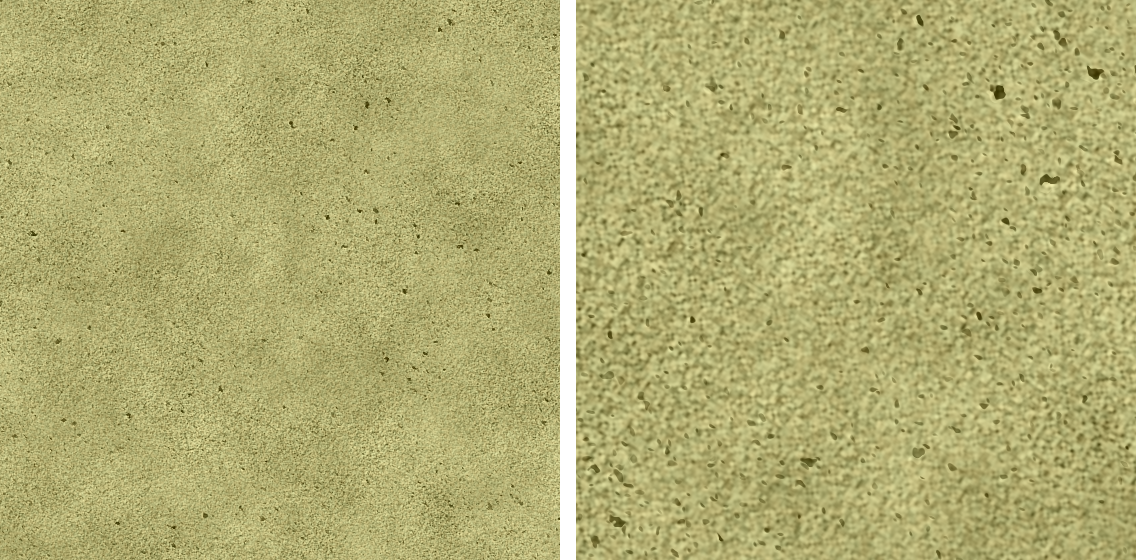
Left: the whole. Right: its middle third, enlarged.
A WebGL 2 fragment shader for this texture:

```glsl
#version 300 es
precision highp float;

uniform vec2 u_resolution;
out vec4 fragColor;

float hash(ivec2 cell, uint seed) {
    uvec2 q = uvec2(cell + 4096) * uvec2(1597334673u, 3812015801u);
    uint h = (q.x ^ q.y ^ (seed * 2654435769u)) * 1597334673u;
    h = (h ^ (h >> 15)) * 2246822519u;
    h ^= h >> 13;
    return float(h >> 8) / 16777216.0;
}

float valueNoise(vec2 p, uint seed) {
    ivec2 i = ivec2(floor(p));
    vec2 f = fract(p);
    f = f * f * (3.0 - 2.0 * f);
    float low = mix(hash(i, seed), hash(i + ivec2(1, 0), seed), f.x);
    float high = mix(hash(i + ivec2(0, 1), seed), hash(i + ivec2(1, 1), seed), f.x);
    return mix(low, high, f.y);
}

// Layered noise centred on zero
float fbm(vec2 p, uint seed) {
    float sum = 0.0, amplitude = 0.5;
    for (uint i = 0u; i < 5u; i++) {
        sum += amplitude * (valueNoise(p, seed + i) - 0.5);
        p = mat2(1.6, 1.2, -1.2, 1.6) * p + 7.3;
        amplitude *= 0.6;
    }
    return sum;
}

// Height of the sandy surface, slightly stretched along a falling diagonal
float sandHeight(vec2 p) {
    vec2 q = mat2(0.85, 0.53, -0.53, 0.85) * p;
    return 0.7 * valueNoise(q * vec2(340.0, 430.0), 11u)
         + 0.3 * valueNoise(q * vec2(160.0, 230.0), 12u);
}

// Scattered pits: x is the dark hollow, y the lit rim beside it
vec2 pits(vec2 p, float cells, float density, float radius, uint seed) {
    vec2 result = vec2(0.0);
    float blur = 0.5 / u_resolution.y + 0.0003;
    vec2 ragged = vec2(valueNoise(p * 300.0, 51u), valueNoise(p * 300.0, 52u)) - 0.5;
    ivec2 home = ivec2(floor(p * cells));
    for (int y = -1; y <= 1; y++) {
        for (int x = -1; x <= 1; x++) {
            ivec2 cell = home + ivec2(x, y);
            vec2 centre = (vec2(cell) + vec2(hash(cell, seed), hash(cell, seed + 1u))) / cells;
            float crowding = clamp(1.0 + 4.5 * fbm(centre * 8.0, 40u), 0.2, 2.2);
            if (hash(cell, seed + 2u) > density * crowding) continue;

            float size = radius * mix(0.55, 1.35, pow(hash(cell, seed + 3u), 2.0));
            float angle = -0.7 + 1.5 * (hash(cell, seed + 4u) - 0.5);
            vec2 axis = vec2(cos(angle), sin(angle));
            vec2 d = p - centre + 1.3 * size * ragged;
            vec2 along = vec2(dot(d, axis), dot(d, vec2(-axis.y, axis.x)));
            float hollow = length(along * vec2(0.75, 1.3)) - size;
            vec2 shifted = along + vec2(0.2, 1.0) * size;
            float rim = length(shifted * vec2(0.8, 1.4)) - size;
            float depth = mix(0.45, 1.0, hash(cell, seed + 5u));
            result.x = max(result.x, depth * (1.0 - smoothstep(-blur, blur, hollow)));
            result.y = max(result.y, depth * (1.0 - smoothstep(-blur, 2.0 * blur, rim)));
        }
    }
    return result;
}

void main() {
    vec2 p = gl_FragCoord.xy / u_resolution.y;

    // Broad soft stains and finer mottling
    float clouds = 0.125 * fbm(p * 6.0, 21u) + 0.11 * fbm(p * 19.0 + 3.0, 30u);

    // Relief of the grains, rougher in some patches
    float relief = sandHeight(p) - sandHeight(p + vec2(-0.0016, 0.0018));
    float roughness = 1.0 + 1.0 * fbm(p * 9.0, 60u);
    float speckle = valueNoise(mat2(0.8, 0.6, -0.6, 0.8) * p * 470.0, 70u) - 0.5;
    float grain = roughness * (0.24 * relief + 0.24 * speckle);
    grain -= 1.2 * grain * grain;

    // Large, sparse pits above many tiny ones
    vec2 large = pits(p, 48.0, 0.14, 0.0029, 100u);
    vec2 small = pits(p, 120.0, 0.33, 0.0016, 200u);
    float hollow = max(large.x, 0.7 * small.x);
    float rim = max(large.y, 0.7 * small.y) * (1.0 - hollow);

    float shade = clouds + grain + 0.1 * rim;
    shade = mix(shade, shade * 0.5 - 0.42, hollow);

    // Olive sand with a faint tint variation
    float tint = valueNoise(p * 210.0, 80u) - 0.5;
    vec3 color = vec3(0.698, 0.683, 0.445) + shade * vec3(1.0, 1.01, 0.95);
    color += tint * vec3(0.025, -0.01, -0.02);
    fragColor = vec4(clamp(color, 0.0, 1.0), 1.0);
}
```
